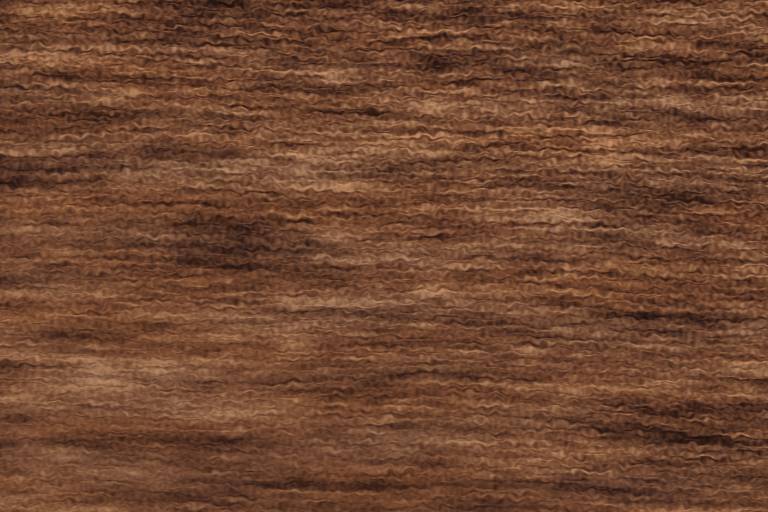
A Shadertoy shader for this texture:

```glsl
// Brushed brown wood with fine, nearly horizontal grain.
// Stretched gradient noise at several scales makes one tone value, soft blobs
// add shaded patches and a pale sheen, and a colour ramp turns tone into brown.

#define BROAD_WEIGHT  0.30
#define BAND_WEIGHT   0.40
#define STREAK_WEIGHT 0.50
#define FIBRE_WEIGHT  0.52
#define SPECK_WEIGHT  0.42
#define SLOPE         0.018
#define WAVINESS      0.014
#define RAGGEDNESS    0.0022
#define SHADE_DEPTH   0.85
#define SHEEN         1.35
#define TONE_BIAS     0.12
#define HUE_DRIFT     0.05

// Random unit gradient for a lattice corner
vec2 cornerGradient(vec2 cell) {
    vec3 q = fract(cell.xyx * vec3(0.1031, 0.1030, 0.0973));
    q += dot(q, q.yzx + 33.33);
    float angle = 6.2832 * fract((q.x + q.y) * q.z);
    return vec2(cos(angle), sin(angle));
}

// Gradient noise, scaled to a spread of about one
float gradientNoise(vec2 p) {
    vec2 cell = floor(p);
    vec2 f = fract(p);
    vec2 w = f * f * f * (f * (f * 6.0 - 15.0) + 10.0);
    vec2 e = vec2(1.0, 0.0);
    float a = dot(cornerGradient(cell), f);
    float b = dot(cornerGradient(cell + e.xy), f - e.xy);
    float c = dot(cornerGradient(cell + e.yx), f - e.yx);
    float d = dot(cornerGradient(cell + e.xx), f - e.xx);
    return 4.0 * mix(mix(a, b, w.x), mix(c, d, w.x), w.y);
}

// Two offset layers of stretched noise hide the lattice rows
float grain(vec2 p, vec2 frequency) {
    vec2 q = p * frequency;
    return 0.72 * (gradientNoise(q + 17.3) + gradientNoise(q * vec2(1.37, 1.29) + 91.7));
}

// Soft elliptical patch
float blob(vec2 p, vec2 centre, vec2 radius) {
    vec2 d = (p - centre) / radius;
    return exp(-dot(d, d));
}

// Shadows along the edges and in a few darker stretches of wood
float shade(vec2 p, float aspect) {
    float s = blob(p, vec2(0.88 * aspect, 0.12), vec2(0.32, 0.065));
    s += 0.9 * blob(p, vec2(0.30 * aspect, 1.0), vec2(0.70, 0.055));
    s += 0.7 * blob(p, vec2(0.95 * aspect, 0.84), vec2(0.28, 0.030));
    s += 0.6 * blob(p, vec2(0.22 * aspect, 0.77), vec2(0.35, 0.050));
    s += 0.8 * blob(p, vec2(0.40 * aspect, 0.03), vec2(0.45, 0.050));
    s += 0.9 * blob(p, vec2(0.0, 0.10), vec2(0.05, 0.090));
    return s;
}

// Pale worn streaks lying along one line of the grain
float sheen(vec2 p) {
    float lobes = 0.5 + 0.5 * cos((p.x - 0.61) * 10.5);
    float line = exp(-pow((p.y - 0.697) / 0.016, 2.0));
    return lobes * line * smoothstep(0.15, 0.5, p.x);
}

// Brown ramp, with stops spaced by how common each colour is
vec3 woodColour(float tone) {
    vec3 browns[6] = vec3[6](
        vec3(0.21, 0.12, 0.09), vec3(0.30, 0.18, 0.13), vec3(0.37, 0.23, 0.16),
        vec3(0.45, 0.28, 0.19), vec3(0.52, 0.35, 0.24), vec3(0.63, 0.45, 0.32));
    float stops[6] = float[6](-2.05, -1.25, -0.58, 0.11, 0.88, 1.75);
    vec3 colour = browns[0];
    for (int i = 1; i < 6; i++) {
        float t = clamp((tone - stops[i - 1]) / (stops[i] - stops[i - 1]), 0.0, 1.0);
        colour = mix(colour, browns[i], t);
    }
    // Extend both ends a little beyond the ramp
    colour *= 1.0 + 0.16 * clamp(tone - stops[5], 0.0, 1.5);
    return colour * (1.0 - 0.30 * clamp(stops[0] - tone, 0.0, 1.5));
}

void mainImage(out vec4 fragColor, in vec2 fragCoord) {
    vec2 uv = fragCoord / iResolution.y;
    float aspect = iResolution.x / iResolution.y;

    // Bend the grain gently, then fray its edges
    vec2 p = uv;
    p.y += SLOPE * uv.x + WAVINESS * 0.5 * gradientNoise(uv * vec2(1.6, 2.7) + 5.2);
    vec2 frayed = p;
    frayed.y += RAGGEDNESS * gradientNoise(p * vec2(48.0, 75.0));

    // Coarse bands, thin streaks, fibres and specks
    float coarse = BROAD_WEIGHT * grain(p, vec2(1.1, 6.0))
                 + BAND_WEIGHT * grain(p, vec2(1.7, 23.0));
    float fine = STREAK_WEIGHT * grain(frayed, vec2(3.2, 62.0))
               + FIBRE_WEIGHT * grain(frayed, vec2(11.0, 125.0))
               + SPECK_WEIGHT * grain(frayed, vec2(85.0, 150.0));

    // Grain is crisp at the upper right and worn smooth at the lower left
    float crispness = mix(0.68, 1.25, smoothstep(0.1, 1.3, uv.y + 0.45 * uv.x / aspect));
    crispness += 0.2 * blob(uv, vec2(0.88 * aspect, 0.12), vec2(0.35, 0.1));

    float tone = TONE_BIAS + coarse + crispness * fine;
    tone -= SHADE_DEPTH * shade(uv, aspect);
    tone += SHEEN * sheen(p - vec2(0.0, SLOPE * uv.x * 0.5));

    // Slight drift between redder and greyer wood
    float drift = HUE_DRIFT * 0.5 * gradientNoise(p * vec2(2.0, 14.0) + 40.0);
    vec3 colour = woodColour(tone) * (1.0 + drift * vec3(0.6, 0.0, -1.0));
    fragColor = vec4(clamp(colour, 0.0, 1.0), 1.0);
}
```
